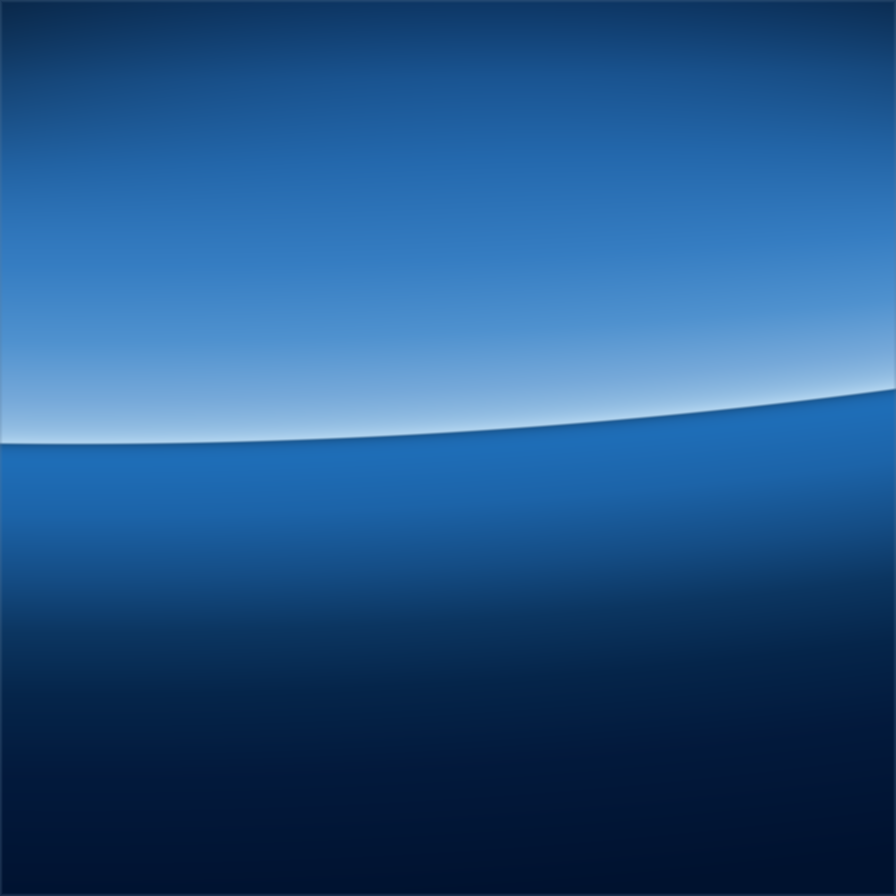
Reproduce this background procedurally as a WebGL 2 fragment shader.

```glsl
#version 300 es
precision highp float;
// A pale sky gradient meets deep blue water along a gently rising curve.
// Colour ramps run by height above and depth below that curve; a bright
// rim, a dark seam, shaded corners and a thin frame finish the surface.

#define HORIZON_BASE 0.505
#define HORIZON_SLOPE -0.012
#define HORIZON_BEND 0.073
#define EDGE_SOFTNESS 0.0022
#define RIM_WIDTH 0.010
#define SEAM_WIDTH 0.005
#define CORNER_SHADE 0.22
#define FRAME_WIDTH 0.004
#define FRAME_STRENGTH 0.28

uniform vec2 u_resolution;
out vec4 fragColor;

float horizonHeight(float x) {
  return HORIZON_BASE + HORIZON_SLOPE * x + HORIZON_BEND * x * x;
}

// Blends to the next colour as t passes from one stop to the other.
vec3 blendStop(vec3 base, vec3 next, float from, float to, float t) {
  return mix(base, next, clamp((t - from) / (to - from), 0.0, 1.0));
}

// t is 0 at the horizon and 1 at the top of the canvas.
vec3 skyColor(float t) {
  vec3 c = vec3(0.60, 0.76, 0.89);
  c = blendStop(c, vec3(0.46, 0.66, 0.85), 0.00, 0.10, t);
  c = blendStop(c, vec3(0.31, 0.57, 0.81), 0.10, 0.23, t);
  c = blendStop(c, vec3(0.21, 0.49, 0.76), 0.23, 0.40, t);
  c = blendStop(c, vec3(0.14, 0.41, 0.68), 0.40, 0.63, t);
  c = blendStop(c, vec3(0.10, 0.33, 0.57), 0.63, 0.82, t);
  return blendStop(c, vec3(0.05, 0.21, 0.39), 0.82, 1.00, t);
}

// depth is the distance below the horizon in canvas heights.
vec3 waterColor(float depth) {
  vec3 c = vec3(0.12, 0.43, 0.72);
  c = blendStop(c, vec3(0.11, 0.39, 0.66), 0.02, 0.08, depth);
  c = blendStop(c, vec3(0.08, 0.30, 0.52), 0.08, 0.15, depth);
  c = blendStop(c, vec3(0.045, 0.21, 0.38), 0.15, 0.21, depth);
  c = blendStop(c, vec3(0.02, 0.145, 0.29), 0.21, 0.28, depth);
  c = blendStop(c, vec3(0.01, 0.10, 0.235), 0.28, 0.37, depth);
  return blendStop(c, vec3(0.00, 0.07, 0.185), 0.37, 0.52, depth);
}

void main() {
  vec2 uv = gl_FragCoord.xy / u_resolution;
  float horizon = horizonHeight(uv.x);
  float height = uv.y - horizon;

  // Sky, darker towards both upper corners, with a bright rim
  vec3 sky = skyColor(clamp(height / (1.0 - horizon), 0.0, 1.0));
  float side = abs(uv.x - 0.55) * 2.0;
  sky *= 1.0 - CORNER_SHADE * side * side * smoothstep(0.72, 1.0, uv.y);
  sky += vec3(0.12, 0.09, 0.06) * exp(-max(height, 0.0) / RIM_WIDTH);

  // Water, with a dark seam just under the horizon
  vec3 water = waterColor(max(-height, 0.0));
  water *= 1.0 - 0.28 * exp(-max(-height, 0.0) / SEAM_WIDTH);

  float edge = max(EDGE_SOFTNESS, 0.75 / u_resolution.y);
  vec3 color = mix(water, sky, smoothstep(-edge, edge, height));

  // Thin pale frame along the canvas border
  vec2 inset = min(uv, 1.0 - uv);
  float frame = 1.0 - smoothstep(0.0, FRAME_WIDTH, min(inset.x, inset.y));
  color = mix(color, vec3(0.36, 0.48, 0.60), FRAME_STRENGTH * frame);

  fragColor = vec4(clamp(color, 0.0, 1.0), 1.0);
}
```
